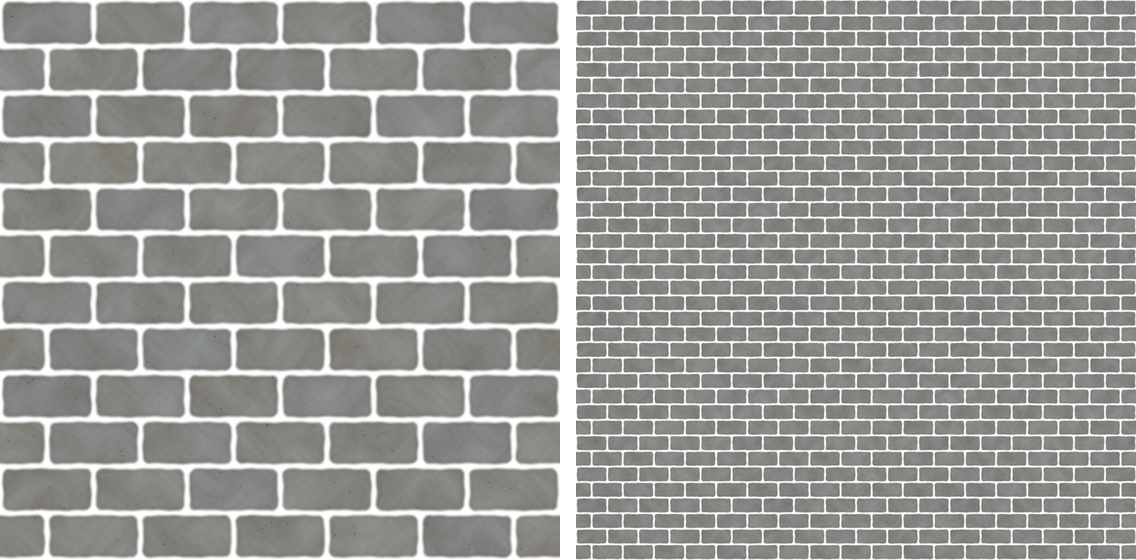
Left, the tile; right, the same tile 3 across and 3 down.
A WebGL 2 fragment shader for this pattern:

```glsl
#version 300 es
precision highp float;
// Weathered grey bricks in running bond with soft white joints; tiles on all sides.

uniform vec2 u_resolution;
out vec4 outColor;

// Layout; lengths below are in row heights
const float COLUMNS = 6.0;
const float ROWS = 12.0;
const vec2 HALF_BRICK = vec2(0.943, 0.443);
const vec2 BRICK_NUDGE = vec2(0.008, 0.008);
const float CORNER_RADIUS = 0.13;
const float EDGE_SOFTNESS = 0.045;
const float EDGE_WOBBLE = 0.009;

// Colours
const vec3 MORTAR = vec3(0.995);
const vec3 STONE = vec3(0.517, 0.517, 0.503);
const vec3 WARM_TINT = vec3(0.007, 0.001, -0.008);

// Wear
const float BRICK_VARIATION = 0.025;
const float CLOUD_STRENGTH = 0.050;
const float CLOUD_SCALE = 2.6;
const float GRAIN_STRENGTH = 0.012;
const float PIT_SCALE = 9.0;
const float PIT_SHARE = 0.06;
const float PIT_DEPTH = 0.11;
const float RIM_SHADE = 0.018;

vec3 hash3(vec2 p) {
  vec3 h = fract(vec3(p.xyx) * vec3(0.1031, 0.1030, 0.0973));
  h += dot(h, h.yxz + 33.33);
  return fract((h.xxy + h.yzz) * h.zyx);
}

float roundedBox(vec2 p, vec2 halfSize, float radius) {
  vec2 d = abs(p) - halfSize + radius;
  return length(max(d, 0.0)) + min(max(d.x, d.y), 0.0) - radius;
}

// Layered sines, each octave turned and bent by the one before
float clouds(vec2 p, vec3 seed) {
  const mat2 TURN = mat2(0.80, 0.60, -0.60, 0.80);
  float sum = 0.0;
  float weight = 0.5;
  p += seed.xy * 40.0;
  for (int i = 0; i < 5; i++) {
    p += 0.6 * sin(p.yx * 1.3 + seed.zx * 6.283);
    sum += weight * sin(p.x) * cos(p.y);
    p = TURN * p * 1.75 + 2.7;
    weight *= 0.62;
  }
  return sum;
}

// Sparse dark specks, at most one per cell
float pits(vec2 p, vec2 seed) {
  vec2 cell = floor(p);
  vec3 h = hash3(cell + seed);
  vec2 centre = mix(vec2(0.3), vec2(0.7), h.xy);
  float radius = mix(0.12, 0.28, fract(h.x * 17.0));
  float speck = 1.0 - smoothstep(radius * 0.3, radius, length(fract(p) - centre));
  return speck * step(1.0 - PIT_SHARE, h.z);
}

void main() {
  vec2 uv = gl_FragCoord.xy / u_resolution;

  // Brick cell, with every other row shifted by half a brick
  float row = floor(uv.y * ROWS);
  float column = uv.x * COLUMNS - 0.5 * (1.0 - mod(row, 2.0));
  vec2 id = vec2(mod(floor(column), COLUMNS), row);
  vec2 local = vec2(fract(column) * 2.0 - 1.0, fract(uv.y * ROWS) - 0.5);
  vec3 seed = hash3(id + 7.0);

  // Slightly uneven rounded outline
  vec2 wobble = sin(local.yx * vec2(9.0, 6.0) + seed.xy * 6.283)
              + 0.5 * sin(local.yx * 17.0 + seed.yz * 6.283);
  vec2 p = local - BRICK_NUDGE + EDGE_WOBBLE * wobble;
  float dist = roundedBox(p, HALF_BRICK, CORNER_RADIUS);
  float softness = max(EDGE_SOFTNESS, ROWS / min(u_resolution.x, u_resolution.y));
  float joint = smoothstep(-softness, softness, dist);

  // Stone surface: tone, clouds, grain and pits
  float cloud = clouds(local * CLOUD_SCALE, seed);
  float grain = clouds(local * 24.0, seed.yzx);
  float tone = BRICK_VARIATION * (seed.z - 0.5)
             + CLOUD_STRENGTH * cloud
             + GRAIN_STRENGTH * grain;
  tone -= PIT_DEPTH * pits((local + 2.0) * PIT_SCALE, floor(seed.xy * 300.0))
        * smoothstep(0.5, -0.4, cloud);
  tone -= RIM_SHADE * smoothstep(-0.14, -0.04, dist);
  vec3 stone = STONE + tone + WARM_TINT * (seed.x * 2.0 - 1.0 - cloud);

  outColor = vec4(mix(stone, MORTAR, joint), 1.0);
}
```
